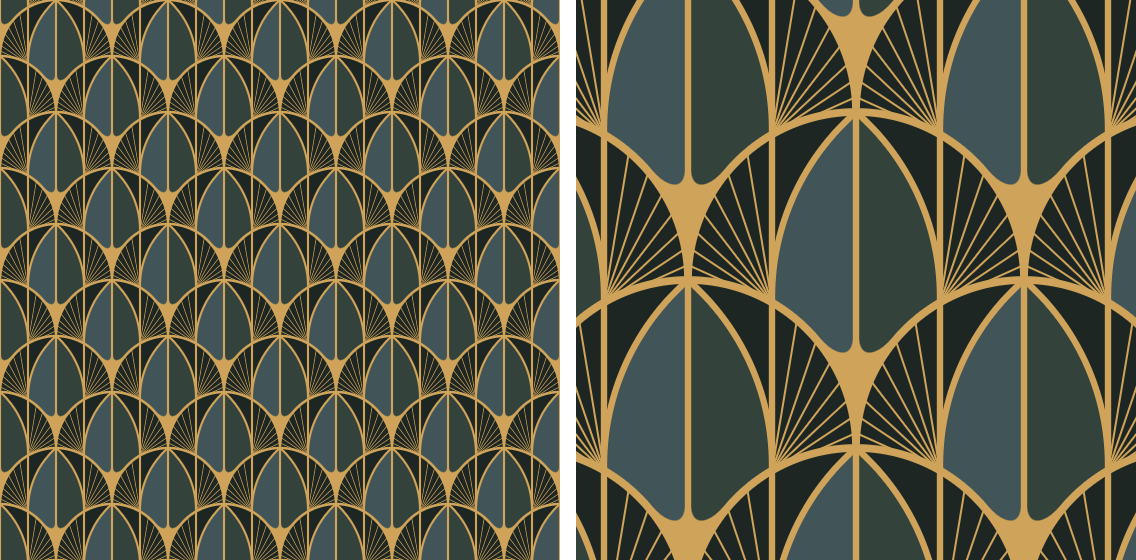
Left, the full canvas; right, a detail of the centre.
A WebGL 2 fragment shader for this pattern:

```glsl
#version 300 es
precision highp float;
// Art deco scale pattern: half-dropped fans with pointed arches, gold stems and rays.
uniform vec2 u_resolution;
out vec4 outColor;

const float REPEATS = 5.0;
const float RADIUS = 0.5;

const vec3 GOLD = vec3(0.81, 0.64, 0.35);
const vec3 DARK = vec3(0.115, 0.148, 0.132);
const vec3 BLUE = vec3(0.253, 0.328, 0.343);
const vec3 GREEN = vec3(0.200, 0.262, 0.230);

// Coverage of a shape with signed distance d, given the size of one pixel.
float coverage(float d, float pixel) {
    return clamp(0.5 - d / pixel, 0.0, 1.0);
}

// Smooth minimum; fillets the corner between two shapes.
float smoothMin(float a, float b, float k) {
    float h = max(k - abs(a - b), 0.0) / k;
    return min(a, b) - 0.25 * k * h * h;
}

// Depth of a scale's round top below its apex.
float topDepth(float x) {
    return RADIUS - sqrt(max(RADIUS * RADIUS - x * x, 0.0));
}

// Distance to the outline of a circle.
float ring(vec2 p, vec2 centre, float radius) {
    return abs(length(p - centre) - radius);
}

// Local position in the visible scale: x from its axis, y as depth below its apex.
vec2 scaleCoord(vec2 p) {
    float x = fract(p.x) - 0.5;
    float top = topDepth(x);
    float neighbourTop = 0.5 + topDepth(0.5 - abs(x));
    float depth = fract(-p.y - top) + top;
    if (depth < neighbourTop) return vec2(x, depth);
    return vec2(fract(p.x + 0.5) - 0.5, depth - 0.5);
}

// Distance to thin rays spread evenly from the foot of the side line.
float fanRays(vec2 p, vec2 foot, float lowest, float count) {
    vec2 v = vec2(p.x - foot.x, foot.y - p.y);
    if (v.x < 0.0) return 1.0;
    float stepAngle = (1.5707963 - lowest) / count;
    float turn = (atan(v.y, v.x) - lowest) / stepAngle;
    return abs(fract(turn + 0.5) - 0.5) * stepAngle * length(v);
}

// Distance to the solid spandrel at the foot, filleted into stem and sides.
float footFill(vec2 p, float stem, float side, float baseDepth, float fillet) {
    float base = baseDepth - p.y;
    return smoothMin(smoothMin(base, stem, fillet), side, fillet);
}

void main() {
    vec2 cell = gl_FragCoord.xy / u_resolution * REPEATS;
    float pixel = REPEATS / min(u_resolution.x, u_resolution.y);

    vec2 local = scaleCoord(cell);
    vec2 p = vec2(abs(local.x), local.y);

    // Pointed arch, split into a blue and a green half
    float arch = length(p - vec2(-0.48, 0.55)) - 0.73;
    vec3 panel = mix(BLUE, GREEN, coverage(-local.x, pixel));
    vec3 color = mix(DARK, panel, coverage(arch, pixel));

    // Fine rays in the side fans
    float rays = fanRays(p, vec2(0.25, 0.568), 0.26, 8.0) - 0.003;
    color = mix(color, GOLD, coverage(rays, pixel));

    // Gold outlines, stem and foot
    float topArc = ring(p, vec2(0.0, 0.5), RADIUS) - 0.0115;
    float sideArc = ring(p, vec2(0.5, 1.0), RADIUS) - 0.0115;
    float stem = p.x - 0.0095;
    float sideLine = abs(p.x - 0.25) - 0.0095;
    float foot = footFill(p, stem, sideArc, 0.722, 0.05);
    float lines = min(min(topArc, abs(arch) - 0.0095), min(sideLine, foot));
    color = mix(color, GOLD, coverage(lines, pixel));

    outColor = vec4(color, 1.0);
}
```
